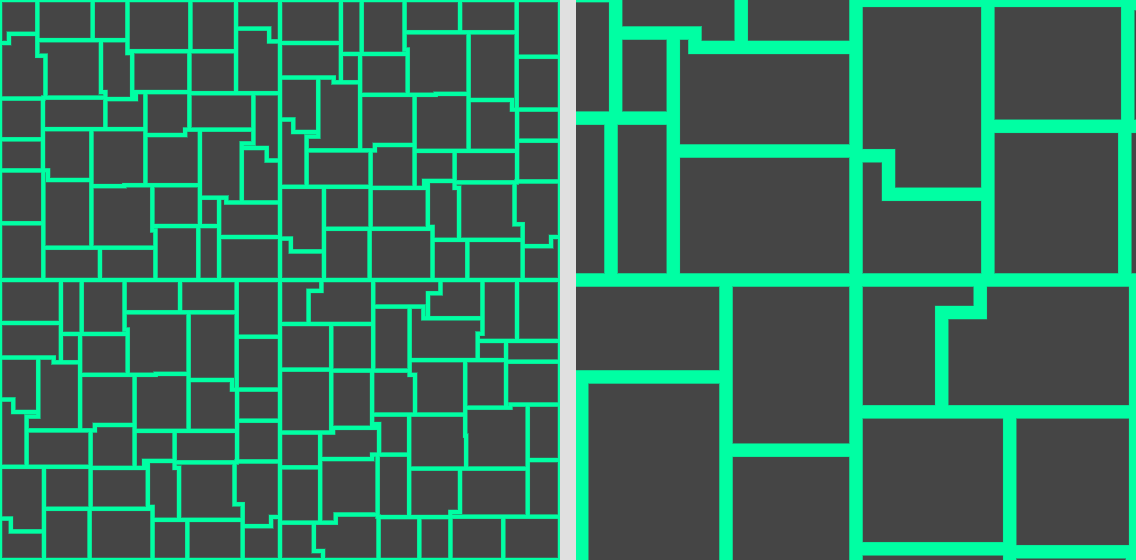
Left, the full canvas; right, a detail of the centre.
Reproduce this pattern procedurally as a Shadertoy shader.

```glsl
// Maze-like block tiling: one square tile of jogged walls, repeated and turned.
// Each lattice vertex owns one wall, vertical or horizontal by checker parity,
// which runs until it meets the crossing walls of its two neighbours.

#define TILES 2.0        // tiles along the canvas
#define CELLS 6.0        // blocks along a tile
#define WALL_WIDTH 0.008 // in canvas units
#define JITTER 0.31      // wall displacement, in blocks
#define JOG_SIZE 0.32    // largest sideways step of a wall, in blocks
#define JOG_SHARE 0.5    // share of walls that step
#define SEED 3.7
#define BLOCK_COLOR vec3(0.27, 0.27, 0.27)
#define WALL_COLOR vec3(0.0, 1.0, 0.64)

float hash(vec2 v, float salt) {
    return fract(sin(dot(v, vec2(127.1, 311.7)) + salt * 74.7 + SEED) * 43758.5453);
}

float signedHash(vec2 v, float salt) {
    return 2.0 * hash(v, salt) - 1.0;
}

bool isVertical(vec2 v) {
    return mod(v.x + v.y, 2.0) < 0.5;
}

// Level before the jog, level after it, and the jog position along the wall.
vec3 wallShape(vec2 v) {
    vec2 q = isVertical(v) ? v.yx : v;
    float jogAt = q.x + 0.35 * signedHash(v, 1.0);
    // Walls on the rim stay straight and form the tile frame.
    if (q.y <= 0.0 || q.y >= CELLS) return vec3(q.y, q.y, jogAt);
    float level = q.y + JITTER * signedHash(v, 2.0);
    float jog = step(hash(v, 3.0), JOG_SHARE) * JOG_SIZE * signedHash(v, 4.0);
    return vec3(level - 0.5 * jog, level + 0.5 * jog, jogAt);
}

float levelAt(vec2 v, float along) {
    vec3 w = wallShape(v);
    return along < w.z ? w.x : w.y;
}

// Square-ended distance to a segment from a to b at the given level.
float barDistance(vec2 q, float a, float b, float level) {
    return max(max(a - q.x, q.x - b), abs(q.y - level));
}

float wallDistance(vec2 p, vec2 v) {
    bool vertical = isVertical(v);
    vec2 q = vertical ? p.yx : p;
    vec2 along = vertical ? vec2(0.0, 1.0) : vec2(1.0, 0.0);
    vec3 w = wallShape(v);
    float start = levelAt(v - along, w.x);
    float end = levelAt(v + along, w.y);
    float d = min(barDistance(q, start, w.z, w.x), barDistance(q, w.z, end, w.y));
    return min(d, barDistance(q.yx, min(w.x, w.y), max(w.x, w.y), w.z));
}

// Quarter turn at lower right, half turn at upper left, none elsewhere.
vec2 turnTile(vec2 p, vec2 id) {
    id = mod(id, 2.0);
    if (id.x > id.y) return vec2(1.0 - p.y, p.x);
    if (id.y > id.x) return 1.0 - p;
    return p;
}

void mainImage(out vec4 fragColor, in vec2 fragCoord) {
    vec2 uv = fragCoord / iResolution.y * TILES;
    vec2 p = turnTile(fract(uv), floor(uv)) * CELLS;

    // Nearest wall among the surrounding vertices.
    float d = 10.0;
    for (int j = -1; j <= 2; j++)
        for (int i = -1; i <= 2; i++)
            d = min(d, wallDistance(p, floor(p) + vec2(i, j)));

    // Smooth the wall edges over about one pixel.
    float scale = TILES * CELLS;
    float halfWidth = 0.5 * WALL_WIDTH * scale;
    float blur = 0.7 * scale / iResolution.y;
    float wall = 1.0 - smoothstep(halfWidth - blur, halfWidth + blur, d);
    fragColor = vec4(mix(BLOCK_COLOR, WALL_COLOR, wall), 1.0);
}
```
